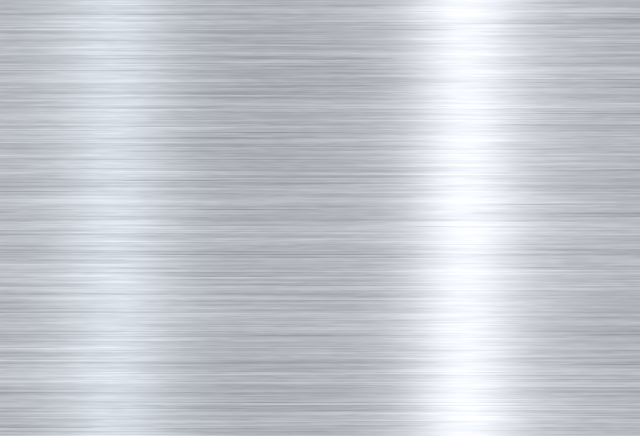
A Shadertoy shader for this texture:

```glsl
// Brushed steel: fine horizontal grain under two soft vertical reflections.
// The grain sums layers of stretched value noise whose rows are shifted at
// random; it also frays the sides of the reflections.

float hash(vec2 cell) {
    vec3 q = fract(vec3(cell.xyx) * vec3(0.1031, 0.1030, 0.0973));
    q += dot(q, q.yzx + 33.33);
    return fract((q.x + q.y) * q.z);
}

// Smooth noise along one row, from -1 to 1
float rowNoise(float x, float row, float seed) {
    x += 97.0 * hash(vec2(row, seed));
    float cell = floor(x);
    float t = smoothstep(0.0, 1.0, x - cell);
    float key = row + 311.0 * seed;
    return 2.0 * mix(hash(vec2(cell, key)), hash(vec2(cell + 1.0, key)), t) - 1.0;
}

// Stretched noise; density holds cells per canvas height along x and y
float streaks(vec2 p, vec2 density, float seed) {
    vec2 q = p * density;
    float row = floor(q.y);
    float t = smoothstep(0.2, 0.8, q.y - row);
    return mix(rowNoise(q.x, row, seed), rowNoise(q.x, row + 1.0, seed), t);
}

// Sum of long bands, medium strokes and short fine fibres
float brushedGrain(vec2 p) {
    float grain = 0.013 * streaks(p, vec2(1.0, 38.0), 1.0);
    grain += 0.020 * streaks(p, vec2(1.6, 95.0), 2.0);
    grain += 0.028 * streaks(p, vec2(1.8, 190.0), 3.0);
    grain += 0.030 * streaks(p, vec2(2.2, 310.0), 4.0);
    grain += 0.020 * streaks(p, vec2(9.0, 290.0), 5.0);
    grain += 0.016 * streaks(p, vec2(32.0, 270.0), 6.0);
    return grain;
}

// Sparse thin scratches, from 0 to 1
float scratches(vec2 p, float seed) {
    return smoothstep(0.5, 0.85, streaks(p, vec2(2.2, 300.0), seed));
}

// Soft vertical reflection around a centre
float reflection(float x, float centre, float width) {
    float d = (x - centre) / width;
    return exp(-d * d);
}

void mainImage(out vec4 fragColor, in vec2 fragCoord) {
    vec2 uv = fragCoord / iResolution.xy;
    vec2 p = fragCoord / iResolution.y;

    // Reflections with frayed sides and a broad shoulder on the right
    float fray = 0.007 * streaks(p, vec2(1.6, 80.0), 7.0)
               + 0.008 * streaks(p, vec2(4.0, 260.0), 8.0);
    float x = uv.x + fray;
    float leftGlow = reflection(x, 0.18, 0.1);
    float rightGlow = reflection(x, 0.725, 0.085);
    float shoulder = reflection(x, 0.755, 0.17);

    // Base tone, darkest in the middle and at the right side
    float tone = 0.702 + 0.03 * reflection(uv.x, 0.0, 0.2);
    tone += 0.15 * leftGlow + 0.185 * rightGlow + 0.1 * shoulder;

    // Grain fades a little where the metal shines
    float grain = brushedGrain(p);
    grain += 0.032 * scratches(p, 9.0) - 0.046 * scratches(p, 10.0);
    tone += grain * (1.0 - 0.3 * rightGlow);

    // Cool steel tint, bluest at the left reflection
    vec3 steelTint = vec3(-0.012, -0.002, 0.025);
    vec3 coolShine = vec3(-0.012, 0.006, 0.01);
    vec3 color = tone + steelTint + coolShine * leftGlow;
    fragColor = vec4(clamp(color, 0.0, 1.0), 1.0);
}
```
